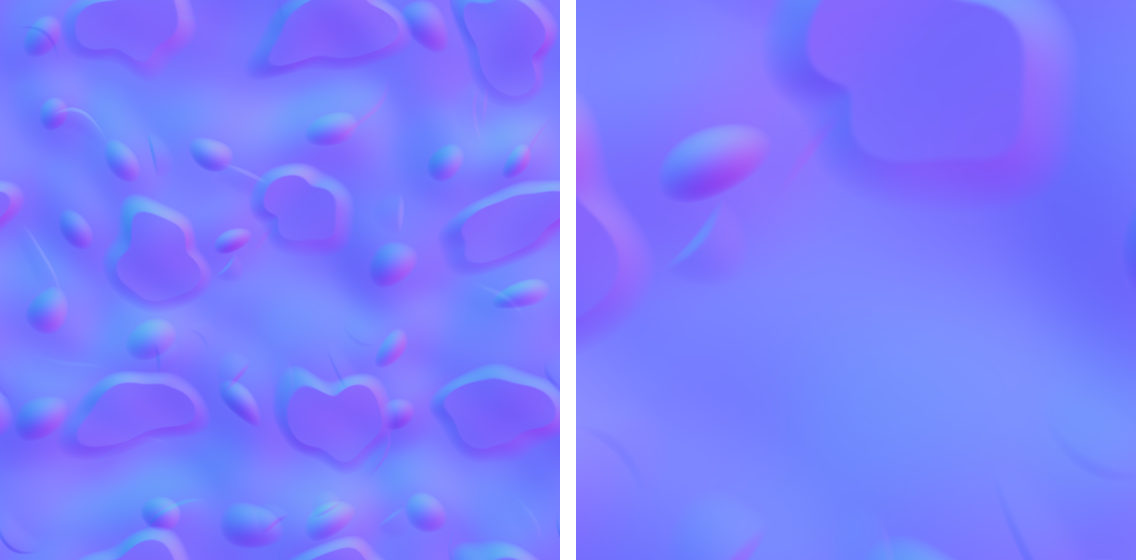
Left: the whole. Right: its middle third, enlarged.
Give the GLSL for this texture map, as a WebGL 1 fragment shader.

```glsl
precision highp float;
uniform vec2 u_resolution;

#define STONE_RADIUS 0.109
#define RIM_WIDTH 0.034
#define RIM_HEIGHT 0.0058
#define STONE_TILT 0.13
#define TOP_LEAN vec2(-0.03, 0.06)
#define PEBBLE_RADIUS 0.045
#define PEBBLE_HEIGHT 0.0062
#define PEBBLE_SHARE 0.66
#define CREASE_HEIGHT 0.0018
#define SWELL_SLOPE 0.015
#define LEAN vec2(-0.05, -0.035)
#define JITTER 0.07

const float TAU = 6.2831853;

vec4 hash4(vec2 c) {
  vec4 p = fract((c.xyxy + 17.0) * vec4(0.1031, 0.1030, 0.0973, 0.1099));
  p += dot(p, p.wzxy + 33.33);
  return fract((p.xxyz + p.yzzw) * p.zywx);
}

// Cell number on a grid that repeats after n cells
vec2 wrapCell(vec2 c, float n) {
  return floor(mod(c + 0.5, n));
}

// Slope of one sine wave with a whole-number direction
vec2 wave(vec2 q, vec2 k, float phase) {
  return k * cos(dot(q, k) + phase);
}

// Slope of the broad ground waves
vec2 swell(vec2 p) {
  vec2 q = TAU * p;
  q += 0.5 * sin(q.yx * 2.0 + vec2(1.0, 4.0));
  return SWELL_SLOPE * (wave(q, vec2(2.0, 1.0), 0.0)
       + 0.8 * wave(q, vec2(3.0, -2.0), 2.0)
       + 0.35 * wave(q, vec2(4.0, 3.0), 5.0)
       + 0.3 * wave(q, vec2(1.0, -5.0), 1.0));
}

// Lobed plateau with a tilted top: xy = slope, z = coverage
vec3 stone(vec2 d, vec4 rnd) {
  float radius = STONE_RADIUS * mix(0.82, 1.15, rnd.x);
  vec2 squash = vec2(1.0, 1.15);
  vec2 q = d * squash;
  float len = length(q) + 0.0001;
  vec3 lobes = vec3(2.0, 3.0, 5.0), amount = vec3(0.11, 0.09, 0.045);
  vec3 phase = lobes * atan(q.y, q.x + 0.00001) + TAU * rnd.yzw;
  float outline = radius * (1.0 + dot(amount, sin(phase)));
  float turn = radius * dot(amount * lobes, cos(phase));
  float u = clamp((outline - len) / RIM_WIDTH, 0.0, 1.0);
  vec2 uSlope = (vec2(-q.y, q.x) * turn / len - q) * squash / (len * RIM_WIDTH);
  // The rim is high at the top of the stone and low at its foot
  float rise = RIM_HEIGHT * (1.0 + 0.65 * clamp(d.y / radius, -1.0, 1.0));
  float steep = u * (4.0 - 3.0 * u) * (1.0 - smoothstep(0.8, 1.0, u));
  vec2 slope = rise * steep * uSlope + TOP_LEAN * u * u;
  // Tilt fades into the ground around the stone
  float reach = 0.0625;
  float k = max(1.0 - dot(d, d) / reach, 0.0);
  slope += STONE_TILT * k * k * (vec2(0.0, k) - 6.0 * d.y * d / reach);
  return vec3(slope, u);
}

// Slope of a rounded oval on a soft mound
vec2 pebble(vec2 d, vec4 rnd) {
  float radius = PEBBLE_RADIUS * mix(0.72, 1.2, rnd.x);
  float height = PEBBLE_HEIGHT * radius / PEBBLE_RADIUS;
  float angle = (rnd.y - 0.45) * 2.4;
  vec2 axis = vec2(cos(angle), sin(angle)), side = vec2(-axis.y, axis.x);
  float flatness = radius * mix(0.58, 0.85, rnd.z);
  float x = dot(d, axis);
  vec2 q = vec2(x / radius, (dot(d, side) + 5.0 * (rnd.w - 0.5) * x * x) / flatness);
  float dome = max(1.0 - dot(q, q), 0.0);
  dome *= 1.5 - 0.5 * dome;
  vec2 slope = -3.4 * height * dome * (q.x * axis / radius + q.y * side / flatness);
  vec2 m = (d - vec2(0.0, 0.012)) / (2.9 * radius);
  float k = max(1.0 - dot(m, m), 0.0);
  return slope - 8.5 * height * k * k * m / (2.9 * radius);
}

// Slope of a bent fold, steep on one side
vec2 crease(vec2 d, vec4 rnd) {
  float angle = TAU * rnd.x;
  vec2 axis = vec2(cos(angle), sin(angle)), side = vec2(-axis.y, axis.x);
  float span = mix(0.03, 0.075, rnd.y), bend = 20.0 * (rnd.z - 0.5);
  float x = dot(d, axis);
  float v = dot(d, side) - bend * x * x;
  float width = v > 0.0 ? 0.036 : 0.010;
  float k = max(1.0 - x * x / (span * span) - v * v / (width * width), 0.0);
  vec2 fall = axis * x / (span * span) + (side - 2.0 * bend * x * axis) * v / (width * width);
  return -4.0 * CREASE_HEIGHT * mix(0.25, 1.1, rnd.w) * k * fall;
}

void main() {
  vec2 p = gl_FragCoord.xy / u_resolution;
  vec2 slope = swell(p), relief = vec2(0.0);
  float cover = 0.0;
  // Periodic drift breaks up the grid and the outlines
  vec2 bent = p + vec2(0.034, 0.028) * sin(TAU * vec2(p.x + p.y, 2.0 * p.x - p.y) + vec2(1.0, 2.0));
  bent += 0.003 * sin(TAU * (p.yx * vec2(7.0, 6.0) + p * vec2(3.0, -4.0)));

  // Stones on a coarse grid of three cells
  for (int n = 0; n < 4; n++) {
    float f = float(n);
    vec2 c = floor(bent * 3.0 - 0.75) + vec2(mod(f, 2.0), floor(f * 0.5 + 0.1));
    vec2 id = wrapCell(c, 3.0) + 100.0;
    vec2 centre = (c + 0.75) / 3.0 + JITTER * (hash4(id + 41.0).xy - 0.5);
    vec3 s = stone(bent - centre, hash4(id));
    slope += s.xy;
    cover = max(cover, s.z);
  }
  // Pebbles in the gaps and creases anywhere, on six cells
  for (int j = -1; j < 2; j++) {
    for (int i = -1; i < 2; i++) {
      vec2 c = floor(bent * 6.0) + vec2(float(i), float(j));
      vec2 id = wrapCell(c, 6.0);
      vec4 place = hash4(id + 41.0), rnd = hash4(id);
      vec2 odd = mod(id, 2.0);
      if (odd.x * odd.y < 0.5 && place.z < PEBBLE_SHARE)
        relief += pebble(bent - (c + 0.5) / 6.0 - JITTER * (place.xy - 0.5), rnd);
      vec4 fold = hash4(id + 83.0);
      relief += crease(bent - (c + fold.xy) / 6.0, vec4(fold.zw, place.w, rnd.w));
    }
  }
  // Faint ripples on the stone tops, pebbles and folds on the ground only
  vec2 ripple = 0.004 * wave(TAU * p, vec2(7.0, 2.0), 2.0 * sin(TAU * 4.0 * p.y));
  slope += mix(relief, ripple, cover);
  vec3 normal = normalize(vec3(LEAN - slope, 1.0));
  gl_FragColor = vec4(normal * 0.5 + 0.5, 1.0);
}
```
